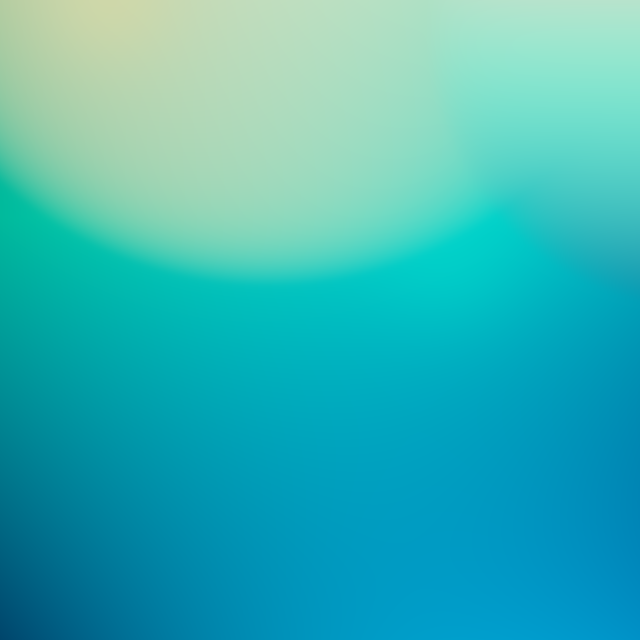
Write a three.js fragment shader that draws this background.

```glsl
// A soft abstract backdrop: two pale, hazy discs hang over deep teal water.
// Each area is a smooth quadratic colour surface; the discs fade in from
// a crisp rim by an exponential of the distance inside their circle.

varying vec2 vUv;

// Water colours: rows are bottom, middle, surface; columns left to right
const vec3 ABYSS_LEFT     = vec3(0.00, 0.27, 0.42);
const vec3 ABYSS_CENTRE   = vec3(0.00, 0.59, 0.75);
const vec3 ABYSS_RIGHT    = vec3(0.00, 0.57, 0.78);
const vec3 MIDDLE_LEFT    = vec3(0.00, 0.49, 0.555);
const vec3 MIDDLE_CENTRE  = vec3(0.00, 0.64, 0.74);
const vec3 MIDDLE_RIGHT   = vec3(0.00, 0.53, 0.70);
const vec3 SURFACE_LEFT   = vec3(0.00, 0.69, 0.61);
const vec3 SURFACE_CENTRE = vec3(0.00, 0.80, 0.76);
const vec3 SURFACE_RIGHT  = vec3(0.00, 0.68, 0.74);
const float WATER_HEIGHT  = 0.60;

// Large sandy disc
const vec2 SAND_CENTRE = vec2(0.42, 1.178);
const float SAND_RADIUS = 0.625;
const float SAND_FADE = 0.048;
const float SAND_WIDTH = 0.70;
const float SAND_BASE = 0.60;
const vec3 SAND_LOW_LEFT   = vec3(0.55, 0.79, 0.65);
const vec3 SAND_LOW_MID    = vec3(0.62, 0.84, 0.72);
const vec3 SAND_LOW_RIGHT  = vec3(0.43, 0.85, 0.77);
const vec3 SAND_HIGH_LEFT  = vec3(0.72, 0.80, 0.63);
const vec3 SAND_HIGH_MID   = vec3(0.76, 0.86, 0.73);
const vec3 SAND_HIGH_RIGHT = vec3(0.67, 0.88, 0.77);

// Mint disc on the right
const vec2 MINT_CENTRE = vec2(1.10, 0.95);
const float MINT_RADIUS = 0.433;
const float MINT_FADE = 0.05;
const float MINT_BASE = 0.55;
const vec3 MINT_LOW  = vec3(0.16, 0.58, 0.67);
const vec3 MINT_MID  = vec3(0.40, 0.85, 0.79);
const vec3 MINT_HIGH = vec3(0.72, 0.89, 0.80);

// Local glows
const vec3 CREST_COLOR = vec3(0.00, 0.85, 0.80);
const vec2 CREST_CENTRE = vec2(0.70, 0.61);
const float CREST_RADIUS = 0.12;
const float CREST_STRENGTH = 0.5;
const vec3 SUN_COLOR = vec3(0.84, 0.85, 0.65);
const vec2 SUN_CENTRE = vec2(0.17, 1.01);
const float SUN_RADIUS = 0.11;
const float SUN_STRENGTH = 0.65;

const float RIM_SOFTNESS = 0.006;

// Parabola through a, b and c at t = 0, 0.5 and 1
vec3 quadratic(vec3 a, vec3 b, vec3 c, float t) {
  return a * (1.0 - t) * (1.0 - 2.0 * t)
       + b * 4.0 * t * (1.0 - t)
       + c * t * (2.0 * t - 1.0);
}

float glow(vec2 p, vec2 centre, float radius) {
  vec2 q = (p - centre) / radius;
  return exp(-dot(q, q));
}

// Coverage that starts at the rim and saturates towards the centre
float hazyDisc(vec2 p, vec2 centre, float radius, float fade) {
  float inside = radius - length(p - centre);
  float depth = 0.5 * (inside + sqrt(inside * inside + RIM_SOFTNESS * RIM_SOFTNESS));
  return 1.0 - exp(-depth / fade);
}

vec3 waterColor(vec2 p) {
  float level = min(p.y / WATER_HEIGHT, 1.1);
  vec3 abyss = quadratic(ABYSS_LEFT, ABYSS_CENTRE, ABYSS_RIGHT, p.x);
  vec3 middle = quadratic(MIDDLE_LEFT, MIDDLE_CENTRE, MIDDLE_RIGHT, p.x);
  vec3 surface = quadratic(SURFACE_LEFT, SURFACE_CENTRE, SURFACE_RIGHT, p.x);
  vec3 color = quadratic(abyss, middle, surface, level);
  return mix(color, CREST_COLOR, CREST_STRENGTH * glow(p, CREST_CENTRE, CREST_RADIUS));
}

vec3 sandColor(vec2 p) {
  float across = p.x / SAND_WIDTH;
  vec3 low = quadratic(SAND_LOW_LEFT, SAND_LOW_MID, SAND_LOW_RIGHT, across);
  vec3 high = quadratic(SAND_HIGH_LEFT, SAND_HIGH_MID, SAND_HIGH_RIGHT, across);
  vec3 color = mix(low, high, (p.y - SAND_BASE) / (1.0 - SAND_BASE));
  return mix(color, SUN_COLOR, SUN_STRENGTH * glow(p, SUN_CENTRE, SUN_RADIUS));
}

vec3 mintColor(vec2 p) {
  float level = (p.y - MINT_BASE) / (1.0 - MINT_BASE);
  return quadratic(MINT_LOW, MINT_MID, MINT_HIGH, level);
}

void main() {
  vec2 p = vUv;
  vec3 color = waterColor(p);
  color = mix(color, sandColor(p), hazyDisc(p, SAND_CENTRE, SAND_RADIUS, SAND_FADE));
  color = mix(color, mintColor(p), hazyDisc(p, MINT_CENTRE, MINT_RADIUS, MINT_FADE));
  gl_FragColor = vec4(clamp(color, 0.0, 1.0), 1.0);
}
```
